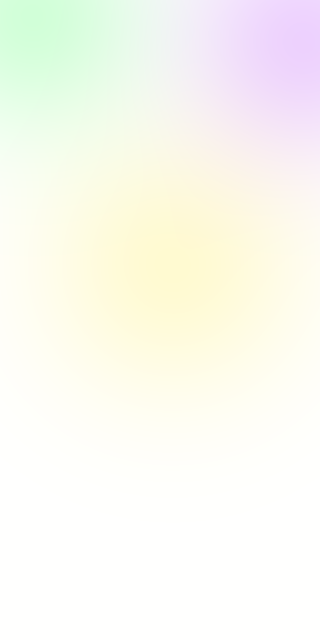
Reproduce this background procedurally as a Shadertoy shader.

```glsl
// Three soft pastel glows (mint, lilac and butter yellow) over white paper.
// Each glow is a Gaussian falloff around a centre; the tints are multiplied
// together like thin washes of ink, so that they blend where they overlap.

// Positions and spreads are in canvas widths, with the origin at lower left.
const vec3 PAPER = vec3(1.0, 1.0, 0.998);

const vec2 MINT_CENTRE = vec2(0.10, 1.95);
const vec3 MINT_TINT = vec3(0.82, 1.0, 0.85);
const float MINT_SPREAD = 0.25;

const vec2 LILAC_CENTRE = vec2(0.95, 1.87);
const vec3 LILAC_TINT = vec3(0.93, 0.82, 1.0);
const float LILAC_SPREAD = 0.25;

const vec2 BUTTER_CENTRE = vec2(0.54, 1.17);
const vec3 BUTTER_TINT = vec3(1.0, 0.98, 0.82);
const float BUTTER_SPREAD = 0.29;

// Transparent wash: full tint at the centre, clear far away.
vec3 wash(vec2 p, vec2 centre, float spread, vec3 tint) {
    vec2 offset = (p - centre) / spread;
    return mix(vec3(1.0), tint, exp(-0.5 * dot(offset, offset)));
}

void mainImage(out vec4 fragColor, in vec2 fragCoord) {
    vec2 p = fragCoord / iResolution.x;

    // Layer the washes on the paper
    vec3 colour = PAPER;
    colour *= wash(p, MINT_CENTRE, MINT_SPREAD, MINT_TINT);
    colour *= wash(p, LILAC_CENTRE, LILAC_SPREAD, LILAC_TINT);
    colour *= wash(p, BUTTER_CENTRE, BUTTER_SPREAD, BUTTER_TINT);

    fragColor = vec4(colour, 1.0);
}
```
